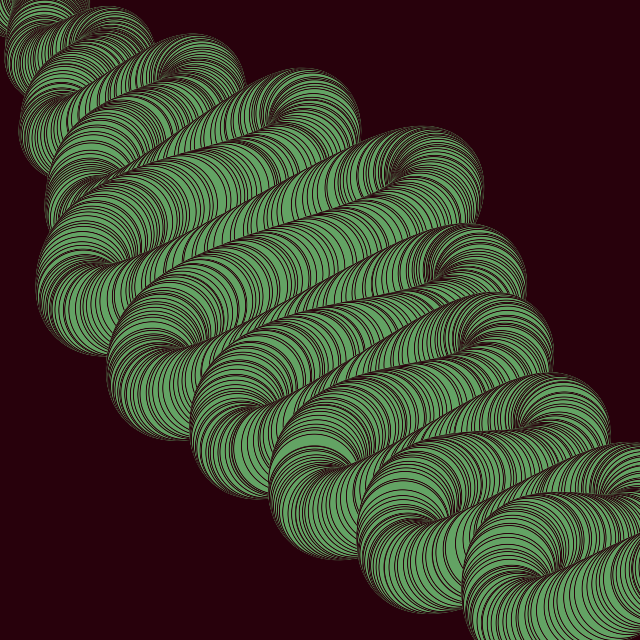
Write a Shadertoy shader that draws this pattern.

```glsl
// A green coil of stacked, outlined discs winding down a diagonal on dark maroon.
#define INK vec3(0.157, 0.003, 0.047)
#define GREEN vec3(0.388, 0.640, 0.392)
#define RADIUS_START 0.060
#define RADIUS_END 0.0725
#define LINE_WIDTH 0.0018
#define DISCS_BASE 26.0
#define DISCS_PER_LENGTH 115.0
#define BEND_START 0.16
#define BEND_END 0.50
#define RIGHT_BEND_SCALE 0.76
#define CLUMPING 1.5

const int BENDS = 20;

// Alternating left and right turning points of the coil
const vec2 bends[BENDS] = vec2[BENDS](
    vec2(0.013, 1.020), vec2(0.080, 1.000),
    vec2(0.069, 0.915), vec2(0.180, 0.915),
    vec2(0.096, 0.802), vec2(0.316, 0.861),
    vec2(0.141, 0.684), vec2(0.492, 0.798),
    vec2(0.128, 0.553), vec2(0.684, 0.708),
    vec2(0.238, 0.423), vec2(0.751, 0.555),
    vec2(0.368, 0.333), vec2(0.793, 0.447),
    vec2(0.491, 0.241), vec2(0.882, 0.319),
    vec2(0.629, 0.160), vec2(1.009, 0.208),
    vec2(0.793, 0.078), vec2(1.107, 0.082));

float hash(vec2 p) {
    vec3 q = fract(vec3(p.xyx) * 0.1031);
    q += dot(q, q.yzx + 33.33);
    return fract((q.x + q.y) * q.z);
}

float noise(float x, float seed) {
    float cell = floor(x);
    return mix(hash(vec2(cell, seed)), hash(vec2(cell + 1.0, seed)),
               smoothstep(0.0, 1.0, x - cell));
}

// Downward speed of the path at a turning point
float bendPull(int i) {
    float pull = mix(BEND_START, BEND_END, smoothstep(2.0, 8.0, float(i)));
    return i % 2 == 0 ? pull : pull * RIGHT_BEND_SCALE;
}

// Hermite curve whose ends both head straight down
vec2 armPoint(vec2 a, vec2 b, float pullA, float pullB, float t) {
    float u = 1.0 - t;
    vec2 p = mix(a, b, t * t * (3.0 - 2.0 * t));
    p.y -= pullA * t * u * u - pullB * t * t * u;
    return p;
}

float segmentDistance(vec2 p, vec2 a, vec2 b) {
    vec2 ab = b - a;
    float t = clamp(dot(p - a, ab) / dot(ab, ab), 0.0, 1.0);
    return length(p - a - ab * t);
}

void mainImage(out vec4 fragColor, in vec2 fragCoord) {
    vec2 p = fragCoord / iResolution.y;
    float pixel = 1.0 / iResolution.y;
    vec3 color = vec3(0.0);
    float through = 1.0;

    // Front to back: the last arm and its last disc lie on top
    for (int arm = BENDS - 2; arm >= 0; arm--) {
        vec2 a = bends[arm], b = bends[arm + 1];
        float pullA = bendPull(arm), pullB = bendPull(arm + 1);
        float radius = mix(RADIUS_START, RADIUS_END, smoothstep(0.0, 7.0, float(arm)));

        // Skip arms that cannot reach this point
        if (segmentDistance(p, a, b) > radius + 0.15 * max(pullA, pullB)) continue;

        float seed = float(arm) * 7.0 + 3.0;
        int count = int(DISCS_BASE + DISCS_PER_LENGTH * length(b - a));
        for (int j = count - 1; j >= 0; j--) {
            // Uneven steps bunch the outlines together
            float k = float(j);
            float t = k + 0.9 * hash(vec2(k, seed)) + CLUMPING * (noise(k * 0.25, seed + 2.0) - 0.5);
            t = clamp(t / float(count), 0.0, 1.0);

            float d = length(p - armPoint(a, b, pullA, pullB, t)) - radius;
            if (d > pixel) continue;
            float cover = 1.0 - smoothstep(-0.6 * pixel, 0.6 * pixel, d);
            float edge = abs(d + 0.5 * LINE_WIDTH) - 0.5 * LINE_WIDTH;
            float line = 1.0 - smoothstep(-0.5 * pixel, 0.5 * pixel, edge);
            color += through * cover * mix(GREEN, INK, line);
            through *= 1.0 - cover;
            if (through < 0.01) break;
        }
        if (through < 0.01) break;
    }
    fragColor = vec4(color + through * INK, 1.0);
}
```
